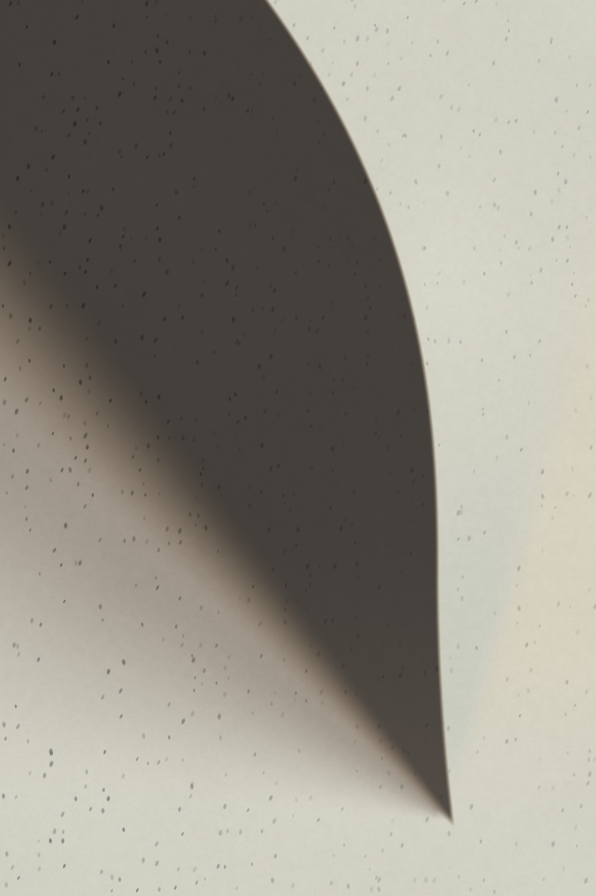
This background is drawn by a WebGL 1 fragment shader. Its source:

```glsl
precision highp float;
uniform vec2 u_resolution;

#define TIP vec2(0.505, 0.082)
#define SHADOW_DIR vec2(-0.666, 0.746)
#define WALL vec3(0.82, 0.817, 0.765)
#define WARM_WALL vec3(0.842, 0.822, 0.752)
#define COOL_WALL vec3(0.785, 0.795, 0.75)
#define HALF_SHADE vec3(0.625, 0.588, 0.54)
#define UMBRA vec3(0.268, 0.25, 0.232)
#define PENUMBRA_SPREAD 0.115
#define EDGE_BLUR 0.0032
#define GRAIN 0.022
#define SPECK_DENSITY 0.13

float hash(vec2 p) {
  p = fract(p * vec2(0.1031, 0.1137));
  p += dot(p, p.yx + 33.33);
  return fract((p.x + p.y) * p.x * 17.31);
}

float noise(vec2 p) {
  vec2 cell = floor(p);
  vec2 f = fract(p);
  f = f * f * (3.0 - 2.0 * f);
  float low = mix(hash(cell), hash(cell + vec2(1.0, 0.0)), f.x);
  float high = mix(hash(cell + vec2(0.0, 1.0)), hash(cell + vec2(1.0)), f.x);
  return mix(low, high, f.y);
}

// Horizontal position of the crisp curved edge at height y
float curveX(float y) {
  float above = max(y - 0.36, 0.0);
  float below = max(0.36 - y, 0.0);
  return 0.488 - 0.57 * pow(above, 2.45) + 0.22 * below * below;
}

// Slope of the curve, used to turn horizontal offset into distance
float curveSlope(float y) {
  return (curveX(y + 0.004) - curveX(y - 0.004)) / 0.008;
}

// Small slanted flecks in the plaster, in three sizes
float specks(vec2 p) {
  float total = 0.0;
  for (int i = 0; i < 3; i++) {
    float layer = float(i);
    float size = 0.013 + 0.008 * layer;
    vec2 q = p / size + 19.0 * layer;
    vec2 cell = floor(q);
    vec2 center = 0.25 + 0.5 * vec2(hash(cell + 7.0), hash(cell + 31.0));
    vec2 offset = (fract(q) - center) * size;
    offset.x -= 0.5 * offset.y * (hash(cell + 53.0) - 0.2);
    offset.y *= 0.6;
    float radius = 0.0009 + 0.0012 * hash(cell + 71.0);
    float present = step(hash(cell + 97.0), SPECK_DENSITY);
    float dotMask = 1.0 - smoothstep(radius * 0.4, radius + 0.0008, length(offset));
    total += present * dotMask * (0.3 + 0.7 * hash(cell + 113.0));
  }
  return min(total, 1.0);
}

void main() {
  vec2 p = gl_FragCoord.xy / u_resolution.y;
  vec2 fromTip = p - TIP;

  // Crisp side of the shadow
  float slope = curveSlope(p.y);
  float edgeDist = (curveX(p.y) - p.x) / sqrt(1.0 + slope * slope);
  float inside = smoothstep(-EDGE_BLUR, EDGE_BLUR, edgeDist);

  // Soft side widens with distance from the tip
  vec2 normal = vec2(SHADOW_DIR.y, -SHADOW_DIR.x);
  float along = max(dot(fromTip, SHADOW_DIR), 0.0);
  float width = PENUMBRA_SPREAD * along + 0.004;
  float soft = smoothstep(-width, width, dot(fromTip, normal));

  // Wall: cool plane and warm plane meeting along a faint diagonal
  float seam = p.x - 0.512 - 0.272 * (p.y - 0.14);
  float seamBlur = 0.008 + 0.045 * max(p.y, 0.0);
  float warm = smoothstep(-seamBlur, seamBlur, seam) * smoothstep(0.08, 0.3, p.y);
  warm *= 1.0 - 0.5 * smoothstep(0.65, 1.0, p.y);
  vec3 color = mix(WALL, WARM_WALL, warm);
  float cool = (1.0 - smoothstep(-seamBlur, seamBlur, seam)) * (1.0 - inside);
  cool *= smoothstep(0.08, 0.2, p.y) * (1.0 - smoothstep(0.25, 0.6, p.y));
  color = mix(color, COOL_WALL, 0.75 * cool);
  vec2 glow = (p - vec2(0.49, 0.7)) / vec2(0.07, 0.12);
  color += 0.018 * exp(-dot(glow, glow));

  // Broad half shade fanning out under the soft edge
  float fan = fromTip.y / max(-fromTip.x, 0.02);
  color = mix(color, HALF_SHADE, inside * smoothstep(0.05, 0.9, fan));

  // Core shadow, slightly lifted toward the tip, with brown fringes
  vec3 umbra = UMBRA + vec3(0.05, 0.042, 0.037) * (1.0 - smoothstep(0.08, 0.42, p.y));
  float shadow = inside * soft;
  color = mix(color, umbra, shadow);
  color += vec3(0.022, 0.004, -0.016) * 4.0 * shadow * (1.0 - shadow);

  // Plaster mottling, grain and flecks
  float light = mix(1.0, 0.4, shadow);
  float grain = 0.6 * noise(p * 330.0) + 0.4 * noise(p * 120.0) - 0.5;
  color += light * (GRAIN * grain + 0.012 * (noise(p * 9.0) - 0.5));
  float wear = 0.45 + 0.55 * (1.0 - smoothstep(0.05, 0.4, p.x));
  color *= 1.0 - 0.38 * wear * specks(p);

  gl_FragColor = vec4(color, 1.0);
}
```
